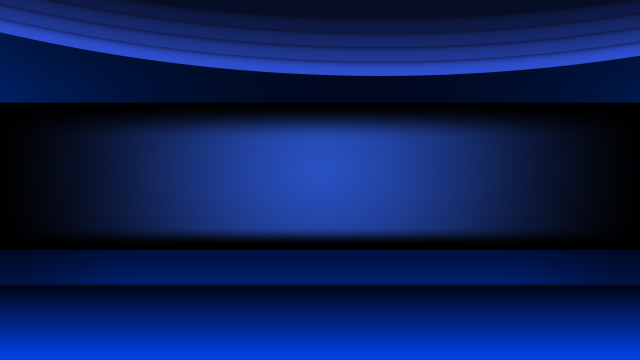
Give the GLSL for this background, as a Shadertoy shader.

```glsl
// Blue stage backdrop: layered arcs above a glowing black band and a lit floor.
#define ARC_COUNT 5
#define ARC_STEP 0.0400
#define ARC_VERTEX vec2(0.595, 0.789)
#define ARC_BEND 0.343
#define BAND_TOP 0.715
#define BAND_BOTTOM 0.306
#define FLOOR_TOP 0.206
#define GLOW_CENTER vec2(0.501, 0.530)
#define GLOW_COLOR vec3(0.160, 0.315, 0.760)
#define FLOOR_COLOR vec3(0.000, 0.240, 0.870)

// Antialiased step: 1 where the signed distance is positive.
float cover(float dist) {
    float pixel = 1.0 / iResolution.y;
    return smoothstep(-0.7 * pixel, 0.7 * pixel, dist);
}

// Navy wall, lit from its lower corners.
vec3 upperWall(vec2 uv) {
    float side = abs(uv.x - 0.56) / 0.56;
    float low = 1.0 - smoothstep(BAND_TOP, 0.92, uv.y);
    float light = side * side * mix(0.55, 1.0, low);
    return mix(vec3(0.0, 0.035, 0.125), vec3(0.0, 0.125, 0.390), light);
}

// Wide oval glow that sinks into black at every border.
vec3 glowBand(vec2 uv) {
    vec2 offset = (uv - GLOW_CENTER) / vec2(0.505, 0.75);
    float radius = min(length(offset), 1.0);
    float glow = mix(1.0 - radius, 1.0 - smoothstep(0.0, 1.0, radius), 0.55);
    float topFade = smoothstep(0.006, 0.105, BAND_TOP - uv.y);
    float bottomFade = smoothstep(0.012, 0.065, uv.y - BAND_BOTTOM);
    return GLOW_COLOR * glow * topFade * bottomFade;
}

// Blue strip, brighter toward its foot and dimmer at the sides.
vec3 lowerStrip(vec2 uv) {
    float rise = clamp((uv.y - FLOOR_TOP) / (BAND_BOTTOM - FLOOR_TOP), 0.0, 1.0);
    vec3 color = mix(vec3(0.0, 0.125, 0.440), vec3(0.0, 0.060, 0.235), rise);
    float side = abs(2.0 * uv.x - 1.0);
    color *= 1.0 - 0.40 * smoothstep(0.55, 1.0, side);
    return color * mix(0.55, 1.0, smoothstep(0.0, 0.010, uv.y - FLOOR_TOP));
}

// Floor gradient from near black to bright blue.
vec3 floorLight(vec2 uv) {
    float depth = clamp((FLOOR_TOP - uv.y) / (FLOOR_TOP - 0.015), 0.0, 1.0);
    return mix(vec3(0.0, 0.020, 0.075), FLOOR_COLOR, depth);
}

// Stacked curved sheets, each shading the sheet beneath it.
vec3 addArcs(vec3 color, vec2 uv) {
    float bend = uv.x - ARC_VERTEX.x;
    float edge = ARC_VERTEX.y + ARC_BEND * bend * bend;
    for (int i = 0; i < ARC_COUNT; i++) {
        float layer = float(i) / float(ARC_COUNT - 1);
        float dist = uv.y - edge - float(i) * ARC_STEP;
        vec3 sheet = mix(vec3(0.180, 0.310, 0.820), vec3(0.025, 0.055, 0.150), pow(layer, 0.75));
        float shadow = i == 0 ? 0.0 : 0.55 * exp(-max(-dist, 0.0) / 0.009);
        color = mix(color * (1.0 - shadow), sheet, cover(dist));
    }
    return color;
}

void mainImage(out vec4 fragColor, in vec2 fragCoord) {
    vec2 uv = fragCoord / iResolution.xy;
    vec3 color = floorLight(uv);
    color = mix(color, lowerStrip(uv), cover(uv.y - FLOOR_TOP));
    color = mix(color, glowBand(uv), cover(uv.y - BAND_BOTTOM));
    color = mix(color, upperWall(uv), cover(uv.y - BAND_TOP));
    fragColor = vec4(addArcs(color, uv), 1.0);
}
```
